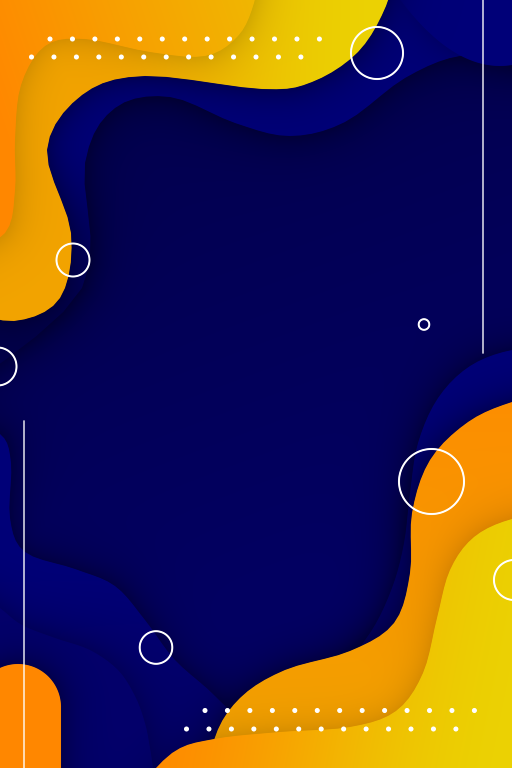
Give the GLSL for this background, as a WebGL 2 fragment shader.

```glsl
#version 300 es
precision highp float;
uniform vec2 u_resolution;
out vec4 fragColor;

// Layout grid stretched over the canvas, origin at the lower left
const vec2 GRID = vec2(512.0, 768.0);
const int KNOTS = 12;
const int STEPS = 5;

const vec3 NAVY_DARK = vec3(0.005, 0.0, 0.285);
const vec3 NAVY_LIGHT = vec3(0.01, 0.0, 0.42);
const vec3 BLUE = vec3(0.0, 0.0, 0.47);
const vec3 ORANGE = vec3(1.0, 0.53, 0.0);
const vec3 AMBER = vec3(0.95, 0.64, 0.0);
const vec3 YELLOW = vec3(0.92, 0.82, 0.01);
const vec3 WHITE = vec3(1.0);

const float BLUE_SHADE = 0.3;
const float WARM_SHADE = 0.12;
const float SHADE_WIDTH = 16.0;
const float RING_STROKE = 1.0;
const float LINE_STROKE = 0.65;
const float DOT_RADIUS = 2.5;
const float DOT_STEP = 22.45;
const float DOTS_PER_ROW = 13.0;

// Spline knots of the waves
const vec2 TOP_BAND[KNOTS] = vec2[KNOTS](
  vec2(560,690), vec2(510,705), vec2(460,712), vec2(405,690), vec2(345,646), vec2(290,632),
  vec2(235,645), vec2(170,671), vec2(115,660), vec2(85,605), vec2(82,480), vec2(-40,375));
const vec2 TOP_WAVE[KNOTS] = vec2[KNOTS](
  vec2(398,810), vec2(386,762), vec2(358,716), vec2(312,686), vec2(262,679), vec2(145,692),
  vec2(82,673), vec2(47,618), vec2(71,535), vec2(60,470), vec2(14,447), vec2(-40,460));
const vec2 TOP_INNER[KNOTS] = vec2[KNOTS](
  vec2(262,810), vec2(254,765), vec2(238,732), vec2(205,712), vec2(150,716), vec2(85,729),
  vec2(45,722), vec2(21,683), vec2(15,628), vec2(15,578), vec2(5,535), vec2(-40,510));
const vec2 RIGHT_BAND[KNOTS] = vec2[KNOTS](
  vec2(560,420), vec2(512,418), vec2(470,402), vec2(438,370), vec2(418,325), vec2(410,275),
  vec2(404,225), vec2(392,180), vec2(370,135), vec2(335,95), vec2(280,60), vec2(200,-40));
const vec2 RIGHT_WAVE[KNOTS] = vec2[KNOTS](
  vec2(560,376), vec2(512,366), vec2(468,346), vec2(430,308), vec2(412,255), vec2(410,195),
  vec2(394,145), vec2(350,117), vec2(285,98), vec2(240,70), vec2(214,28), vec2(205,-40));
const vec2 RIGHT_INNER[KNOTS] = vec2[KNOTS](
  vec2(560,255), vec2(512,249), vec2(474,231), vec2(450,198), vec2(437,150), vec2(423,95),
  vec2(396,57), vec2(350,41), vec2(280,36), vec2(214,29), vec2(172,15), vec2(130,-30));
const vec2 LEFT_BAND[KNOTS] = vec2[KNOTS](
  vec2(-40,345), vec2(0,334), vec2(11,305), vec2(10,250), vec2(25,216), vec2(75,199),
  vec2(115,182), vec2(145,148), vec2(175,108), vec2(215,72), vec2(250,30), vec2(260,-40));
const vec2 LEFT_INNER[KNOTS] = vec2[KNOTS](
  vec2(-40,190), vec2(0,160), vec2(22,143), vec2(55,130), vec2(90,118), vec2(118,98),
  vec2(135,72), vec2(145,45), vec2(150,20), vec2(153,0), vec2(155,-20), vec2(156,-40));

// Ring centre and radius
const vec3 RINGS[7] = vec3[7](
  vec3(377,715,26), vec3(73,508,16.5), vec3(-2.5,401.5,19), vec3(424,443.5,5.3),
  vec3(431.5,286.5,32.5), vec3(514,188,20), vec3(156,120.5,16.3));
// First dot of each row
const vec2 DOT_ROWS[4] = vec2[4](vec2(50,729), vec2(31.5,711), vec2(205,57.5), vec2(186.5,39));

float sdSegment(vec2 p, vec2 a, vec2 b) {
  vec2 e = b - a;
  return length(p - a - e * clamp(dot(p - a, e) / dot(e, e), 0.0, 1.0));
}

bool crosses(vec2 p, vec2 a, vec2 b) {
  return (a.y > p.y) != (b.y > p.y) && p.x < a.x + (b.x - a.x) * (p.y - a.y) / (b.y - a.y);
}

// Signed distance to a Catmull-Rom curve closed through an off-canvas corner
float sdWave(vec2 p, vec2 k[KNOTS], vec2 corner) {
  float d = 1e5;
  bool inside = crosses(p, k[KNOTS - 1], corner) != crosses(p, corner, k[0]);
  vec2 a = k[0];
  for (int i = 0; i < KNOTS - 1; i++) {
    vec2 p0 = k[max(i - 1, 0)], p1 = k[i], p2 = k[i + 1], p3 = k[min(i + 2, KNOTS - 1)];
    for (int j = 1; j <= STEPS; j++) {
      float t = float(j) / float(STEPS);
      vec2 bend = (3.0 * (p1 - p2) + p3 - p0) * t + 2.0 * p0 - 5.0 * p1 + 4.0 * p2 - p3;
      vec2 b = p1 + 0.5 * t * (p2 - p0 + t * bend);
      d = min(d, sdSegment(p, a, b));
      inside = inside != crosses(p, a, b);
      a = b;
    }
  }
  return inside ? -d : d;
}

// Fill a shape and cast a soft shadow around it
vec3 layer(vec3 below, vec3 fill, float d, float shade, float px) {
  below *= 1.0 - shade * exp(-max(d, 0.0) / SHADE_WIDTH);
  return mix(fill, below, smoothstep(-0.6 * px, 0.6 * px, d));
}

void main() {
  vec2 uv = gl_FragCoord.xy / u_resolution, p = uv * GRID;
  float px = GRID.y / u_resolution.y;
  vec2 topLeft = vec2(-60, 830), lowRight = vec2(600, -60), lowLeft = vec2(-60);

  // Navy ground and blue bands
  vec3 navy = mix(NAVY_DARK, NAVY_LIGHT, 0.8 * (1.0 - uv.y) + 0.2 * uv.x);
  vec3 fill = mix(NAVY_DARK, BLUE, smoothstep(0.5, 0.85, uv.y));
  vec3 col = layer(navy, fill, sdWave(p, TOP_BAND, vec2(-60, 9000)), BLUE_SHADE, px);
  float x = (p.x - 500.0) / 95.0;
  float bowl = (702.0 + 60.0 * x * x - p.y) / sqrt(1.0 + 1.6 * x * x);
  col = layer(col, BLUE, bowl, 0.5 * BLUE_SHADE * smoothstep(380.0, 430.0, p.x), px);
  fill = mix(navy, BLUE, smoothstep(0.15, 0.5, uv.y));
  col = layer(col, fill, sdWave(p, RIGHT_BAND, lowRight), BLUE_SHADE, px);
  fill = mix(NAVY_LIGHT, BLUE, smoothstep(0.1, 0.3, uv.y));
  col = layer(col, fill, sdWave(p, LEFT_BAND, lowLeft), BLUE_SHADE, px);
  col = layer(col, NAVY_LIGHT, sdWave(p, LEFT_INNER, lowLeft), 0.6 * BLUE_SHADE, px);

  // Warm waves
  fill = mix(AMBER, YELLOW, smoothstep(0.15, 0.75, uv.x));
  col = layer(col, fill, sdWave(p, TOP_WAVE, topLeft), BLUE_SHADE, px);
  fill = mix(ORANGE, mix(AMBER, YELLOW, 0.5), clamp(uv.x * 1.6 + (uv.y - 0.85) * 0.8, 0.0, 1.0));
  float d = max(sdWave(p, TOP_INNER, topLeft), -1e3);
  col = layer(col, fill, d, WARM_SHADE, px);
  col = layer(col, mix(AMBER, ORANGE, 1.6 * uv.y), sdWave(p, RIGHT_WAVE, lowRight), BLUE_SHADE, px);
  fill = mix(ORANGE, YELLOW, smoothstep(0.25, 1.05, uv.x - 0.3 * uv.y + 0.05));
  col = layer(col, fill, sdWave(p, RIGHT_INNER, lowRight), WARM_SHADE, px);
  d = sdSegment(p, vec2(18, 61), vec2(18, -60)) - 43.0;
  col = layer(col, ORANGE, d, BLUE_SHADE, px);

  // White lines, rings and dot rows
  d = min(sdSegment(p, vec2(483, 415), vec2(483, 800)), sdSegment(p, vec2(24, -30), vec2(24, 347)));
  d -= LINE_STROKE;
  for (int i = 0; i < 7; i++) d = min(d, abs(length(p - RINGS[i].xy) - RINGS[i].z) - RING_STROKE);
  for (int i = 0; i < 4; i++) {
    vec2 q = p - DOT_ROWS[i];
    q.x -= DOT_STEP * clamp(round(q.x / DOT_STEP), 0.0, DOTS_PER_ROW - 1.0);
    d = min(d, length(q) - DOT_RADIUS);
  }
  col = mix(WHITE, col, smoothstep(-0.6 * px, 0.6 * px, d));
  fragColor = vec4(col, 1.0);
}
```
